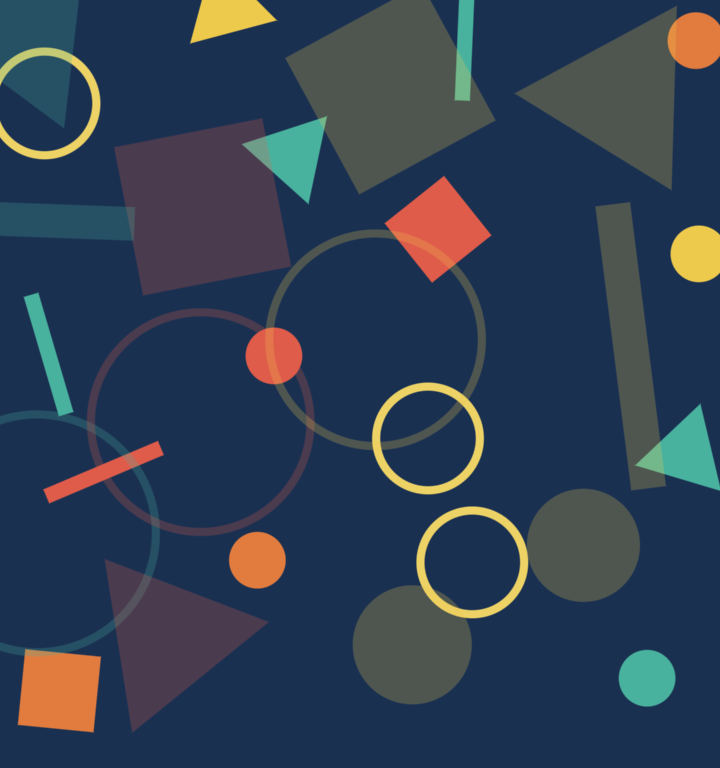
Write a Shadertoy shader that draws this background.

```glsl
// Flat geometric confetti on navy: small solid accents under large translucent shapes.
// Centres follow a low-discrepancy sequence with hashed jitter; every shape is a
// signed distance whose kind and colour cycle with its index.

const int FAINT_COUNT = 12;
const int TOTAL_COUNT = 28;

const vec3 NAVY   = vec3(0.102, 0.188, 0.318);
const vec3 RED    = vec3(0.875, 0.360, 0.290);
const vec3 ORANGE = vec3(0.885, 0.485, 0.245);
const vec3 TEAL   = vec3(0.285, 0.700, 0.620);
const vec3 YELLOW = vec3(0.930, 0.790, 0.300);
const vec3 STRAW  = vec3(0.930, 0.825, 0.400);

vec3 hash3(float n) {
    vec3 p = fract((n + 7.0) * vec3(0.1031, 0.1030, 0.0973));
    p += dot(p, p.yzx + 33.33);
    return fract((p.xxy + p.yzz) * p.zyx);
}

vec2 rotate(vec2 p, float angle) {
    float c = cos(angle), s = sin(angle);
    return vec2(c * p.x - s * p.y, s * p.x + c * p.y);
}

float boxDistance(vec2 p, vec2 halfSize) {
    vec2 q = abs(p) - halfSize;
    return max(q.x, q.y);
}

float triangleDistance(vec2 p, float radius) {
    return max(abs(p.x) * 0.866 + p.y * 0.5, -p.y) - 0.5 * radius;
}

// Kinds: 0 ring, 1 triangle, 2 bar, 4 square, anything else a disc
float shapeDistance(vec2 p, int kind, float size) {
    if (kind == 0) return abs(length(p) - 0.15 * size) - 0.0053;
    if (kind == 1) return triangleDistance(p, 0.15 * size);
    if (kind == 2) return boxDistance(p, vec2(0.18, 0.022) * size);
    if (kind == 4) return boxDistance(p, vec2(0.11 * size));
    return length(p) - 0.082 * size;
}

vec3 accentColor(int index, int kind) {
    if (kind == 0) return STRAW;
    vec3 palette[5] = vec3[5](TEAL, RED, ORANGE, YELLOW, TEAL);
    return palette[index % 5];
}

vec3 faintColor(int index) {
    vec3 palette[4] = vec3[4](YELLOW, RED, TEAL, YELLOW);
    return palette[index % 4];
}

void mainImage(out vec4 fragColor, in vec2 fragCoord) {
    vec2 canvas = vec2(iResolution.x / iResolution.y, 1.0);
    vec2 p = fragCoord / iResolution.y;
    float edge = 1.0 / iResolution.y;
    vec3 color = NAVY;

    // Accents come first, so the translucent shapes tint them
    for (int i = TOTAL_COUNT - 1; i >= 0; i--) {
        bool faint = i < FAINT_COUNT;
        vec3 rnd = hash3(float(i));

        // Evenly spread centre, nudged off the lattice
        vec2 center = fract(vec2(0.5, 0.58) + float(i) * vec2(0.75488, 0.56984));
        center.x = center.x * 1.12 - 0.02;
        center = center * canvas + (rnd.xy - 0.5) * 0.06;

        int kind = faint ? i % 5 : i % 6;
        float size = faint ? mix(0.88, 1.08, rnd.x) : 0.45;
        float d = shapeDistance(rotate(p - center, 6.2832 * rnd.z), kind, size);

        vec3 ink = faint ? faintColor(i) : accentColor(i, kind);
        float coverage = 1.0 - smoothstep(-edge, edge, d);
        color = mix(color, ink, coverage * (faint ? 0.25 : 1.0));
    }

    fragColor = vec4(color, 1.0);
}
```
